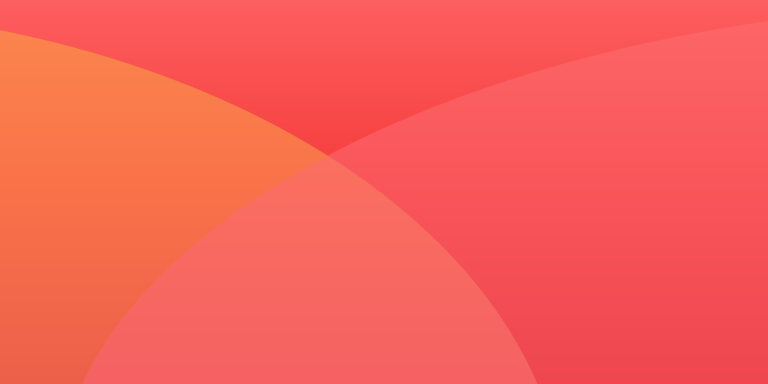
Give the GLSL for this background, as a Shadertoy shader.

```glsl
// Two huge overlapping ellipses on a coral sky: an orange hill on the left
// and a translucent pink hill on the right. Each region is filled with a
// vertical three-stop gradient, and the ellipse edges are smoothed.

// Lengths are in canvas heights, origin at the lower left.
const vec2 ORANGE_CENTER = vec2(-0.633, -0.349);
const vec2 ORANGE_RADII  = vec2(2.106, 1.332);
const vec2 PINK_CENTER   = vec2(2.703, -0.300);
const vec2 PINK_RADII    = vec2(2.559, 1.295);

// Gradient stops: bottom, middle, top.
const float MIDDLE_HEIGHT = 0.52;
const vec3 SKY_LOW     = vec3(0.960, 0.140, 0.140);
const vec3 SKY_MID     = vec3(0.962, 0.235, 0.235);
const vec3 SKY_HIGH    = vec3(0.992, 0.370, 0.372);
const vec3 ORANGE_LOW  = vec3(0.925, 0.375, 0.292);
const vec3 ORANGE_MID  = vec3(0.976, 0.449, 0.286);
const vec3 ORANGE_HIGH = vec3(0.985, 0.530, 0.306);
const vec3 PINK_LOW    = vec3(0.937, 0.275, 0.312);
const vec3 PINK_MID    = vec3(0.978, 0.335, 0.352);
const vec3 PINK_HIGH   = vec3(0.990, 0.405, 0.405);
const vec3 BLEND_LOW   = vec3(0.962, 0.382, 0.388);
const vec3 BLEND_MID   = vec3(0.980, 0.430, 0.378);
const vec3 BLEND_HIGH  = vec3(0.985, 0.480, 0.375);

vec3 verticalGradient(float height, vec3 low, vec3 middle, vec3 high) {
    vec3 lower = mix(low, middle, clamp(height / MIDDLE_HEIGHT, 0.0, 1.0));
    float upper = clamp((height - MIDDLE_HEIGHT) / (1.0 - MIDDLE_HEIGHT), 0.0, 1.0);
    return mix(lower, high, upper);
}

// Coverage of an ellipse, using a first-order distance to its edge.
float ellipseMask(vec2 p, vec2 center, vec2 radii, float pixel) {
    vec2 q = (p - center) / radii;
    float r = length(q);
    float dist = (r - 1.0) * r / max(length(q / radii), 1e-4);
    return 1.0 - smoothstep(-0.75 * pixel, 0.75 * pixel, dist);
}

void mainImage(out vec4 fragColor, in vec2 fragCoord) {
    float pixel = 1.0 / iResolution.y;
    vec2 p = fragCoord * pixel;

    // Region masks
    float orangeMask = ellipseMask(p, ORANGE_CENTER, ORANGE_RADII, pixel);
    float pinkMask = ellipseMask(p, PINK_CENTER, PINK_RADII, pixel);

    // Region fills
    vec3 sky = verticalGradient(p.y, SKY_LOW, SKY_MID, SKY_HIGH);
    vec3 orange = verticalGradient(p.y, ORANGE_LOW, ORANGE_MID, ORANGE_HIGH);
    vec3 pink = verticalGradient(p.y, PINK_LOW, PINK_MID, PINK_HIGH);
    vec3 blend = verticalGradient(p.y, BLEND_LOW, BLEND_MID, BLEND_HIGH);

    // Pink veil over the sky and the orange hill
    vec3 behind = mix(sky, orange, orangeMask);
    vec3 veiled = mix(pink, blend, orangeMask);
    fragColor = vec4(mix(behind, veiled, pinkMask), 1.0);
}
```
